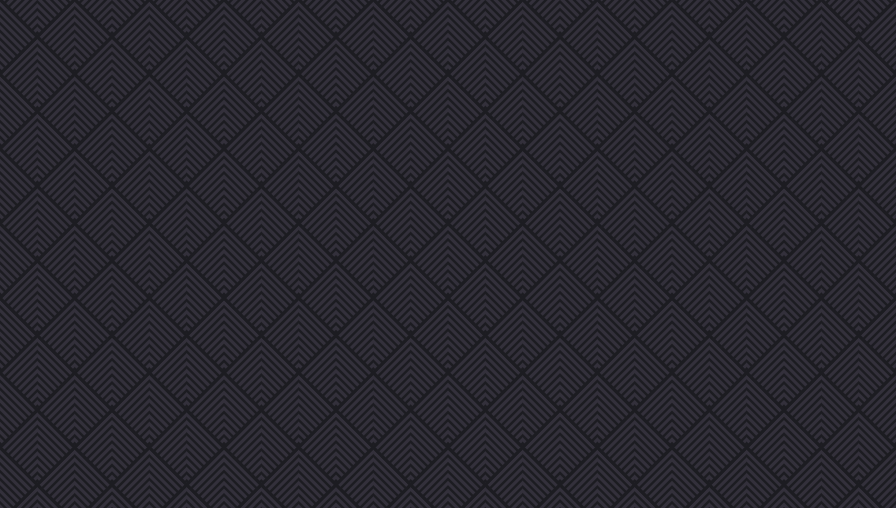
Reproduce this pattern procedurally as a Shadertoy shader.

```glsl
// Offset from the centre of the nearest diamond in a staggered unit lattice
vec2 diamondCell(vec2 p) {
    vec2 q = fract(p + 0.5) - 0.5;
    return abs(q.x) + abs(q.y) > 0.5 ? fract(p) - 0.5 : q;
}

// Antialiased coverage, full where the distance is negative
float coverage(float dist, float blur) {
    return 1.0 - smoothstep(-blur, blur, dist);
}

void mainImage(out vec4 fragColor, in vec2 fragCoord) {
    // Twelve diamonds span the canvas width
    float scale = 12.0 / iResolution.x;
    vec2 p = fragCoord * scale;
    vec2 q = diamondCell(p - vec2(0.5, 0.8125));
    float blur = scale * 0.95;

    // Narrow dark seam around each diamond
    float inside = coverage(abs(q.x) + abs(q.y) - 0.47, blur);

    // Nine nested chevrons pointing up, parallel to the upper edges
    float pitch = 0.94 / 9.0;
    float depth = (0.47 - abs(q.x) - q.y) / pitch;
    float fromRib = abs(fract(depth + 0.22) - 0.5);
    float rib = coverage((fromRib - 0.28) * pitch, blur);

    vec3 groove = vec3(0.11, 0.11, 0.13);
    vec3 ridge = vec3(0.20, 0.19, 0.23);
    fragColor = vec4(mix(groove, ridge, inside * rib), 1.0);
}
```
